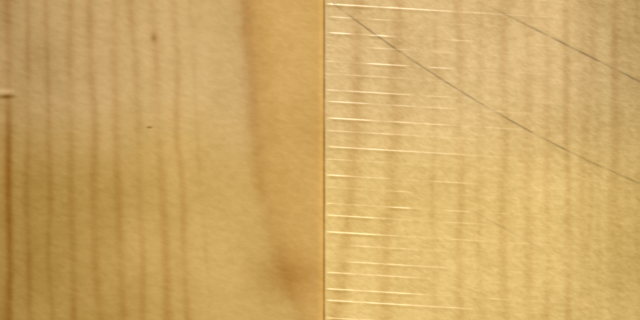
Reproduce this texture procedurally as a WebGL 1 fragment shader.

```glsl
precision highp float;
// Two joined planks of pale varnished wood with grain, cross scratches and a seam.
uniform vec2 u_resolution;

const float SEAM_X = 1.0135;

float hash(vec2 p) {
  vec3 q = fract(vec3(p.xyx) * 0.1031);
  q += dot(q, q.yzx + 33.33);
  return fract((q.x + q.y) * q.z);
}

float noise(vec2 p) {
  vec2 i = floor(p);
  vec2 f = fract(p);
  f = f * f * (3.0 - 2.0 * f);
  return mix(mix(hash(i), hash(i + vec2(1.0, 0.0)), f.x),
             mix(hash(i + vec2(0.0, 1.0)), hash(i + 1.0), f.x), f.y);
}

float fbm(vec2 p) {
  float sum = 0.0;
  float amp = 0.5;
  for (int i = 0; i < 4; i++) {
    sum += amp * noise(p);
    p = p * 2.03 + 7.1;
    amp *= 0.5;
  }
  return sum;
}

float bump(float d, float width) {
  return exp(-d * d / (width * width));
}

float spot(vec2 p, vec2 centre, vec2 size) {
  vec2 d = (p - centre) / size;
  return exp(-dot(d, d));
}

// Evenly spaced growth rings, each with its own strength and lean.
float rings(vec2 p, float start, float gap, float lean, float seed) {
  float sum = 0.0;
  for (int i = 0; i < 10; i++) {
    float k = float(i);
    float h = hash(vec2(k, seed));
    float x = start + gap * (k + 0.25 * (h - 0.5)) + lean * k * p.y;
    x += 0.016 * (noise(vec2(k * 5.3 + seed, p.y * 5.0)) - 0.5);
    float fade = 0.35 + 0.9 * noise(vec2(k * 3.7, p.y * 6.0 + seed));
    sum += bump(p.x - x, 0.010 + 0.007 * h) * fade * (0.6 + 0.5 * h);
  }
  return sum;
}

// Repeated cross scratches: x is the glint, y the shadow just below it.
vec2 scratches(vec2 p, float offset, float seed) {
  float gap = 0.0889;
  float run = p.x - SEAM_X;
  float t = (p.y - 0.06 * run - offset) / gap;
  float id = floor(t + 0.5);
  float h = hash(vec2(id + 20.0, seed));
  float d = (t - id) * gap + 0.004 * (h - 0.5);
  float reach = mix(1.0, 0.25, smoothstep(0.1, 0.35 + 0.25 * h, run)) * (1.0 - smoothstep(0.4, 0.95, run));
  float worn = 0.15 + 1.15 * smoothstep(0.2, 0.8, noise(vec2(p.x * 16.0, id * 4.1 + seed)));
  float power = reach * worn * (0.45 + 0.6 * h) * smoothstep(0.0, 0.02, run);
  return vec2(bump(d, 0.0027), bump(d - 0.007, 0.005)) * power;
}

// A broken groove line around the signed height d.
float groove(float d, float x) {
  return bump(d, 0.0042) * (0.2 + 0.75 * noise(vec2(x * 28.0, 4.0)));
}

vec3 leftPlank(vec2 p) {
  vec3 upper = mix(vec3(0.72, 0.585, 0.375), vec3(0.82, 0.68, 0.45), smoothstep(0.0, 0.55, p.x));
  vec3 lower = mix(vec3(0.67, 0.525, 0.265), vec3(0.80, 0.65, 0.37), smoothstep(0.0, 0.65, p.x));
  vec3 col = mix(upper, lower, smoothstep(0.25, 0.65, p.y + 0.35 * (fbm(p * 4.0) - 0.5)));
  float band = 0.765 + 0.05 * p.y + 0.13 * p.y * p.y * p.y + 0.035 * (fbm(p * vec2(5.0, 9.0)) - 0.47);
  col = mix(col, vec3(0.82, 0.645, 0.36), 0.85 * smoothstep(band - 0.04, band + 0.06, p.x));
  float dark = 0.65 * rings(p, 0.021, 0.065, 0.006, 3.0) * (1.0 - smoothstep(0.56, 0.72, p.x));
  dark += (0.55 * bump(p.x - band, 0.022) + 0.4 * bump(p.x - band - 0.025, 0.055))
        * mix(1.0, 0.45, smoothstep(0.15, 0.8, p.y));
  dark += 0.7 * spot(p, vec2(0.9, 0.86), vec2(0.1, 0.07));
  dark += 0.6 * bump(p.x - 0.022 - 0.01 * p.y, 0.011) * smoothstep(0.25, 0.4, p.y);
  col -= vec3(0.085, 0.115, 0.105) * dark;
  // Small knots and a speck
  col += 0.10 * spot(p, vec2(0.015, 0.285), vec2(0.03, 0.008));
  col -= 0.19 * spot(p, vec2(0.02, 0.302), vec2(0.025, 0.007));
  col -= 0.12 * spot(p, vec2(0.481, 0.117), vec2(0.011, 0.012));
  col -= 0.2 * spot(p, vec2(0.467, 0.398), vec2(0.009, 0.004));
  return col;
}

vec3 rightPlank(vec2 p) {
  vec3 col = mix(vec3(0.86, 0.725, 0.495), vec3(0.90, 0.76, 0.47), smoothstep(0.2, 0.7, p.y));
  col -= vec3(0.08, 0.07, 0.06) * smoothstep(1.65, 2.0, p.x);
  float dark = 0.6 * rings(p, 1.36, 0.07, 0.0, 8.0);
  dark += 0.45 * rings(p, 1.77, 0.05, 0.0, 5.0);
  dark += 0.75 * bump(p.x - 1.135 + 0.07 * p.y * p.y + 0.02 * noise(p * 7.0), 0.024);
  dark += 0.65 * bump(p.x - 1.262 + 0.05 * p.y + 0.02 * noise(p * 8.0), 0.022);
  col -= vec3(0.07, 0.09, 0.085) * dark;
  // Long diagonal grooves
  float u = p.x - 1.04;
  float cut = groove(p.y - 0.01 - 0.76 * u + 0.18 * u * u, u) * step(0.0, u);
  cut += groove(p.y - 0.025 - 0.50 * (p.x - 1.54), p.x) * smoothstep(1.5, 1.6, p.x);
  cut += 0.6 * groove(p.y - 0.65 - 0.55 * (p.x - 1.46), p.x) * spot(p, vec2(1.57, 0.71), vec2(0.12));
  col -= vec3(0.19, 0.16, 0.11) * cut;
  vec2 cuts = scratches(p, 0.013, 2.0) + 0.75 * scratches(p, 0.05, 6.0);
  return col + vec3(0.19, 0.21, 0.24) * cuts.x - 0.05 * cuts.y;
}

void main() {
  // Height units, with y running downward
  vec2 p = vec2(gl_FragCoord.x, u_resolution.y - gl_FragCoord.y) / u_resolution.y;
  float side = smoothstep(-0.003, 0.003, p.x - SEAM_X);
  vec3 col = mix(leftPlank(p), rightPlank(p), side);
  // Seam with a lit lip and a dark gap
  col += vec3(0.05, 0.03, 0.0) * bump(p.x - SEAM_X + 0.01, 0.008);
  col -= vec3(0.15, 0.15, 0.12) * bump(p.x - SEAM_X, 0.004) * (0.7 + 0.6 * noise(vec2(3.0, p.y * 14.0)));
  // Broad mottling, slanted fibres and fine pores
  float fibre = fbm(vec2(p.x * 38.0 + p.y * 24.0, p.y * 85.0 - p.x * 30.0)) - 0.47;
  float pore = noise(vec2(p.x * 70.0 + p.y * 60.0, p.y * 150.0 - p.x * 80.0)) - 0.5;
  col += 0.09 * (fbm(p * vec2(7.0, 5.0)) - 0.47) + mix(0.06, 0.09, side) * fibre + mix(0.015, 0.04, side) * pore;
  gl_FragColor = vec4(clamp(col, 0.0, 1.0), 1.0);
}
```
